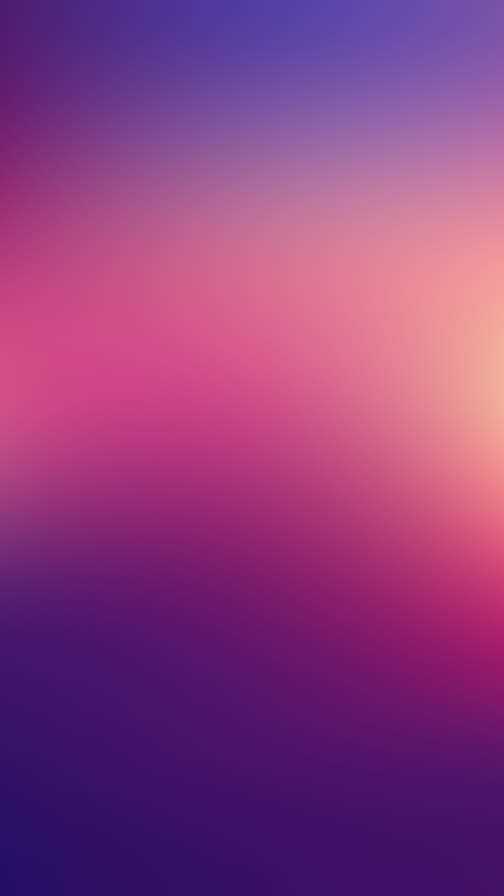
This background is drawn by a Shadertoy shader. Its source:

```glsl
// Draws a soft dusk gradient: blue-violet top, pink band, peach glow at right, indigo base.

// Eases between two colours, with a separate start and end depth per channel.
vec3 fade(vec3 from, vec3 to, vec3 start, vec3 end, float depth) {
    return mix(from, to, smoothstep(start, end, vec3(depth)));
}

// Left edge: plum, rose, indigo.
vec3 leftEdge(float depth) {
    vec3 c = fade(vec3(0.31, 0.11, 0.43), vec3(0.825, 0.315, 0.53),
                  vec3(0.0, 0.08, 0.1), vec3(0.42, 0.45, 0.45), depth);
    c = fade(c, vec3(0.275, 0.085, 0.43), vec3(0.43, 0.45, 0.45), vec3(0.73, 0.74, 0.72), depth);
    return fade(c, vec3(0.145, 0.055, 0.4), vec3(0.66), vec3(1.0), depth);
}

// Centre line: blue-violet, pink, magenta, deep purple.
vec3 centreLine(float depth) {
    vec3 c = fade(vec3(0.33, 0.24, 0.63), vec3(0.85, 0.435, 0.56),
                  vec3(0.0, 0.0, 0.12), vec3(0.34, 0.26, 0.35), depth);
    c = fade(c, vec3(0.37, 0.09, 0.42), vec3(0.37, 0.25, 0.35), vec3(0.78, 0.72, 0.68), depth);
    return fade(c, vec3(0.22, 0.06, 0.4), vec3(0.68), vec3(1.0), depth);
}

// Right edge: lavender, peach glow, crimson, purple.
vec3 rightEdge(float depth) {
    vec3 c = fade(vec3(0.48, 0.325, 0.665), vec3(0.953, 0.695, 0.605),
                  vec3(0.0, 0.0, 0.08), vec3(0.32, 0.44, 0.34), depth);
    c = fade(c, vec3(0.275, 0.095, 0.42), vec3(0.5, 0.42, 0.42), vec3(0.98, 0.76, 0.74), depth);
    return fade(c, vec3(0.265, 0.065, 0.4), vec3(0.75), vec3(1.0), depth);
}

void mainImage(out vec4 fragColor, in vec2 fragCoord) {
    vec2 uv = fragCoord / iResolution.xy;
    float x = uv.x;
    float depth = 1.0 - uv.y;

    // A parabola through the three vertical gradients.
    vec3 colour = leftEdge(depth) * 2.0 * (x - 0.5) * (x - 1.0)
                + centreLine(depth) * 4.0 * x * (1.0 - x)
                + rightEdge(depth) * 2.0 * x * (x - 0.5);

    fragColor = vec4(clamp(colour, 0.0, 1.0), 1.0);
}
```
